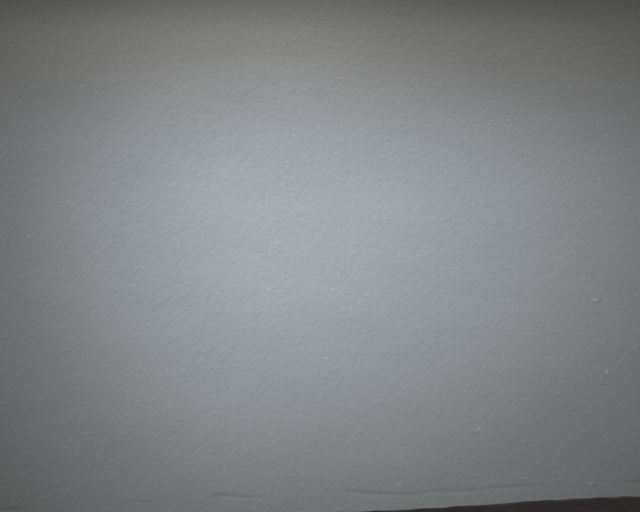
This texture is drawn by a Shadertoy shader. Its source:

```glsl
const vec3 LIT_TINT = vec3(0.970, 1.0, 1.030);
const vec3 DIM_TINT = vec3(0.975, 1.0, 1.000);
const vec3 TOP_TINT = vec3(1.010, 1.0, 0.955);
const vec3 SKIRTING = vec3(0.180, 0.160, 0.160);
const vec3 SKIRTING_EDGE = vec3(0.33, 0.315, 0.31);

const vec2 GLOW_CENTER = vec2(0.43, 0.58);
const vec2 FALLOFF_LOW = vec2(4.3, 2.2);    // towards left, bottom
const vec2 FALLOFF_HIGH = vec2(2.0, 4.2);   // towards right, top
const float AMBIENT = 0.26;
const float GLOW = 0.41;

const vec2 LIGHT_DIR = vec2(-0.45, 0.89);
const float GRAIN_SCALE = 170.0;
const float GRAIN_DEPTH = 0.055;
const float BUMP_SCALE = 62.0;
const float BUMP_DEPTH = 0.085;
const float FLAKE_SCALE = 8.0;
const float FLAKE_DEPTH = 0.16;
const float WAVE_DEPTH = 0.025;

float hash(vec2 p) {
    return fract(sin(dot(p, vec2(127.1, 311.7))) * 43758.5453);
}

float noise(vec2 p) {
    vec2 i = floor(p), f = fract(p);
    f = f * f * (3.0 - 2.0 * f);
    return mix(mix(hash(i), hash(i + vec2(1, 0)), f.x),
               mix(hash(i + vec2(0, 1)), hash(i + vec2(1, 1)), f.x), f.y);
}

float fbm(vec2 p) {
    float sum = 0.0, amp = 0.5;
    for (int i = 0; i < 4; i++) {
        sum += amp * noise(p);
        p = mat2(1.6, 1.2, -1.2, 1.6) * p + 7.3;
        amp *= 0.5;
    }
    return sum;
}

// Stippled paint surface
float grainHeight(vec2 p) {
    return noise(p * GRAIN_SCALE) + 0.9 * noise(p * GRAIN_SCALE * 0.53 + 31.7);
}

// One raised speck per chosen cell: bright side to the light, dark side away
float specks(vec2 p, float scale, float density, vec2 radius) {
    vec2 q = p * scale, cell = floor(q);
    vec2 spot = 0.3 + 0.4 * vec2(hash(cell + 3.1), hash(cell + 8.7));
    float angle = -0.3 + 1.6 * hash(cell + 5.9);
    float c = cos(angle), s = sin(angle);
    vec2 d = fract(q) - spot;
    vec2 e = mat2(c, -s, s, c) * d / (radius * mix(0.6, 1.1, hash(cell + 1.3)));
    float side = dot(d, LIGHT_DIR) / radius.y;
    float present = step(hash(cell + 12.4), density);
    return present * exp(-dot(e, e)) * (0.35 + side);
}

// Lamp glow with uneven falloff and a shaded upper right
float wallLight(vec2 uv) {
    vec2 d = uv - GLOW_CENTER;
    vec2 k = mix(FALLOFF_LOW, FALLOFF_HIGH, step(0.0, d));
    float light = AMBIENT + GLOW * exp(-dot(k, d * d));
    float shade = smoothstep(0.42, 0.75, uv.x) * smoothstep(0.62, 1.0, uv.y);
    float topEdge = smoothstep(0.93, 1.02, uv.y);
    return light * (1.0 - 0.09 * shade) * (1.0 - 0.12 * topEdge);
}

void mainImage(out vec4 fragColor, in vec2 fragCoord) {
    vec2 uv = fragCoord / iResolution.xy;
    vec2 p = fragCoord / iResolution.y;
    float pixel = 1.0 / iResolution.y;

    // Relief, from fine grain to broad trowel waves
    float relief = GRAIN_DEPTH * (grainHeight(p) - grainHeight(p + LIGHT_DIR * 0.0025));
    relief += BUMP_DEPTH * specks(p, BUMP_SCALE, 0.45, vec2(0.17, 0.12));
    relief += BUMP_DEPTH * 0.7 * specks(p + 4.37, BUMP_SCALE * 0.71, 0.4, vec2(0.14, 0.10));
    relief += FLAKE_DEPTH * specks(p + 1.9, FLAKE_SCALE, 0.18, vec2(0.055, 0.02));
    relief += WAVE_DEPTH * (fbm(p * vec2(5.0, 17.0)) - 0.47);
    relief += WAVE_DEPTH * (fbm(p * vec2(14.0, 30.0) + 9.0) - 0.47);

    // Faint settling crack above the floor
    float crackY = 0.008 + 0.055 * uv.x + 0.022 * (fbm(vec2(p.x * 9.0, 2.0)) - 0.47);
    float crackGap = (p.y - crackY) / 0.0035;
    float crackFade = smoothstep(0.25, 0.7, noise(vec2(p.x * 11.0, 5.0)));
    relief -= 0.07 * crackFade * exp(-crackGap * crackGap);
    relief += 0.03 * crackFade * exp(-pow(crackGap + 1.8, 2.0));

    // Painted wall
    float light = wallLight(uv);
    vec3 tint = mix(DIM_TINT, LIT_TINT, smoothstep(0.36, 0.62, light));
    tint = mix(tint, TOP_TINT, 0.8 * smoothstep(0.7, 1.0, uv.y));
    vec3 color = light * tint * (1.0 + relief);

    // Sloping skirting board with a worn upper edge
    float boardTop = 0.032 * smoothstep(0.48, 1.0, uv.x) * (0.55 + 0.45 * uv.x) - 0.001;
    boardTop += 0.0025 * (noise(vec2(p.x * 45.0, 1.0)) - 0.5);
    float board = 1.0 - smoothstep(-pixel, pixel, p.y - boardTop);
    float rim = smoothstep(-0.007, 0.0, p.y - boardTop) * noise(vec2(p.x * 30.0, 4.0));
    vec3 boardColor = mix(SKIRTING, SKIRTING_EDGE, 0.6 * rim);
    boardColor *= 0.94 + 0.12 * noise(p * vec2(60.0, 140.0));
    color = mix(color, boardColor, board * smoothstep(0.5, 0.56, uv.x));

    fragColor = vec4(color, 1.0);
}
```
